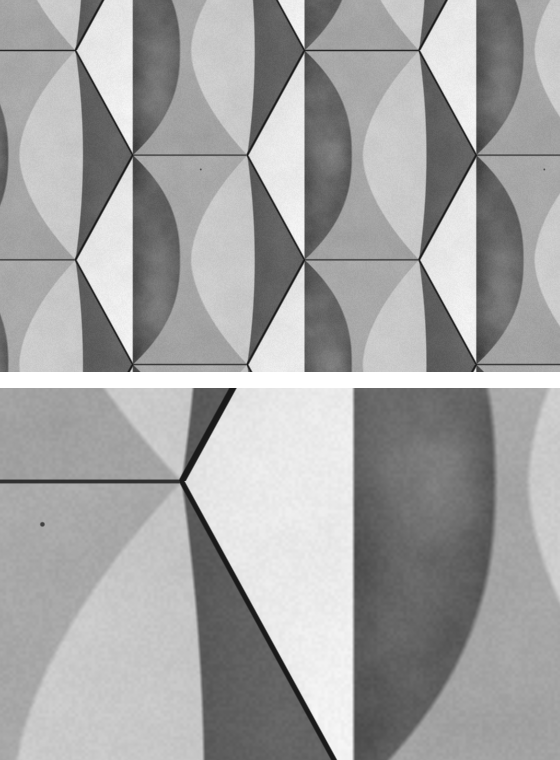
Top, the full canvas; bottom, a detail of the centre.
Write a WebGL 2 fragment shader that draws this pattern.

```glsl
#version 300 es
precision highp float;

uniform vec2 u_resolution;
out vec4 fragColor;

// Lengths are fractions of the canvas height.
const float SIDE = 0.1539;               // half of a horizontal hexagon edge
const float HALF_H = 0.2814;             // half height of a hexagon
const vec2 CENTRE = vec2(0.5108, 0.3015);
const float DARK_BULGE = 0.127;
const float LIGHT_BULGE = 0.151;
const float RIDGE_BULGE = 0.020;
const float SEAM_FLAT = 0.0017;
const float SEAM_SLANT = 0.0023;
const float SOFT_EDGE = 0.0035;
const float GRAIN = 0.035;
const float MOTTLE = 0.035;

const float FLAT_TONE = 0.65;
const float LIGHT_TONE = 0.79;
const float BRIGHT_TONE = 0.91;
const float DARK_TONE = 0.37;
const float SHADE_TONE = 0.355;
const float SEAM_TONE = 0.10;

float hash(vec2 p) {
    vec3 q = fract(vec3(p.xyx) * 0.1031);
    q += dot(q, q.yzx + 33.33);
    return fract((q.x + q.y) * q.z);
}

float noise(vec2 p) {
    vec2 i = floor(p), f = fract(p);
    f = f * f * (3.0 - 2.0 * f);
    return mix(mix(hash(i), hash(i + vec2(1, 0)), f.x),
               mix(hash(i + vec2(0, 1)), hash(i + vec2(1, 1)), f.x), f.y);
}

float fbm(vec2 p) {
    float sum = 0.0, gain = 0.5;
    for (int i = 0; i < 4; i++) {
        sum += gain * noise(p);
        p = p * 2.03 + 17.0;
        gain *= 0.5;
    }
    return sum / 0.9375;
}

// Signed distances to the flat (x) and slanted (y) hexagon edges.
vec2 hexEdges(vec2 p) {
    vec2 n = normalize(vec2(HALF_H, SIDE));
    return vec2(abs(p.y) - HALF_H, dot(abs(p), n) - 2.0 * SIDE * n.x);
}

// Position inside one of the two interleaved rectangular lattices.
vec2 latticeLocal(vec2 p) {
    vec2 period = vec2(6.0 * SIDE, 2.0 * HALF_H);
    return p - period * round(p / period);
}

float bow(float y, float power) {
    return 1.0 - pow(min(abs(y) / HALF_H, 1.0), power);
}

float cover(float d, float soft) {
    return smoothstep(-soft, soft, d);
}

void main() {
    float px = 1.0 / u_resolution.y;
    vec2 uv = gl_FragCoord.xy * px;
    vec2 world = uv - CENTRE;

    // Nearest hexagon
    vec2 a = latticeLocal(world);
    vec2 b = latticeLocal(world - vec2(3.0 * SIDE, HALF_H));
    vec2 ea = hexEdges(a), eb = hexEdges(b);
    bool first = max(ea.x, ea.y) < max(eb.x, eb.y);
    vec2 p = first ? a : b;
    vec2 edge = first ? ea : eb;
    vec2 cell = round((world - p) / vec2(3.0 * SIDE, HALF_H));
    float kind = first ? 0.0 : 1.0;

    // Facet boundaries, left to right
    float darkEnd = -SIDE + DARK_BULGE * bow(p.y, 2.4);
    float lightStart = SIDE - LIGHT_BULGE * bow(p.y, 1.75);
    float lightEnd = SIDE + RIDGE_BULGE * bow(p.y, 2.0);

    // Facet tones with soft shading
    float stain = fbm(p * 13.0 + kind * 31.0 + 60.0) - 0.5;
    float v = p.y / HALF_H;
    float across = clamp((p.x + SIDE) / DARK_BULGE, 0.0, 1.0);
    float bright = BRIGHT_TONE - 0.03 * v + 0.2 * (p.x + 1.5 * SIDE);
    float dark = DARK_TONE + 0.08 * sin(3.14159 * across) - 0.05 * v * v
               + 0.16 * stain - 0.02;
    float plain = FLAT_TONE + 0.015 * v;
    float light = LIGHT_TONE + 0.1 * (SIDE * 0.5 - p.x) - 0.01 * v;
    float shade = SHADE_TONE + 0.45 * clamp(p.x - lightEnd, 0.0, 0.08);

    float soft = max(SOFT_EDGE, px);
    float tone = mix(bright, dark, cover(p.x + SIDE, max(0.002, px)));
    tone = mix(tone, plain, cover(p.x - darkEnd, soft));
    tone = mix(tone, light, cover(p.x - lightStart, soft));
    tone = mix(tone, shade, cover(p.x - lightEnd, max(0.002, px)));

    // Cast surface: mottling, grain, and a pit
    tone += MOTTLE * (fbm(p * 24.0 + cell * 7.3 + 90.0) - 0.5);
    tone += MOTTLE * stain;
    tone += GRAIN * (noise(uv * 340.0) - 0.5);
    float pit = length(p - vec2(0.029, 0.243)) - 0.002;
    tone = mix(tone, 0.25, (1.0 - cover(pit, px)) * (1.0 - kind));

    // Seams, fainter along some rows
    float row = round(world.y / HALF_H);
    float fade = mix(0.7, 1.0, hash(vec2(row + 40.0, 5.0)));
    float slantWidth = SEAM_SLANT + (p.x * p.y < 0.0 ? 0.0006 : 0.0);
    float flatSeam = (1.0 - cover(-edge.x - SEAM_FLAT, px)) * fade;
    float slantSeam = 1.0 - cover(-edge.y - slantWidth, px);
    tone = mix(tone, SEAM_TONE, max(flatSeam, slantSeam));

    fragColor = vec4(vec3(clamp(tone, 0.0, 1.0)), 1.0);
}
```
